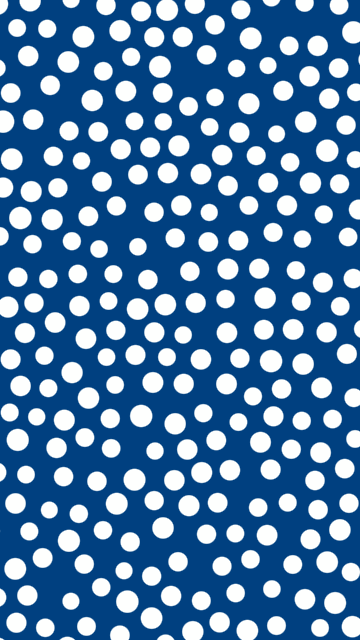
A Shadertoy shader for this pattern:

```glsl
// White dots of slightly varied size scattered evenly on deep blue.
// A staggered grid is jittered, then each point is pushed away from its
// neighbours twice, which gives irregular but well spaced centres.

const vec3  GROUND_BLUE = vec3(0.0, 0.25, 0.50);
const vec3  DOT_WHITE   = vec3(0.995, 1.0, 0.995);
const float SPACING     = 0.088;            // mean dot distance / canvas width
const vec2  CELL        = vec2(1.07, 0.93); // grid cell, in spacings
const float JITTER      = 0.42;             // largest random shift, in spacings
const float PUSH_RANGE  = 0.95;             // neighbours closer than this repel
const float PUSH_GAIN   = 0.45;
const float RADIUS_MIN  = 0.258;            // dot radii, in spacings
const float RADIUS_MAX  = 0.360;
const float EDGE_WIDTH  = 1.3;              // soft edge, in output samples
const float TAU         = 6.2831853;

// Integer hash of a cell: two values in 0..1
vec2 hash2(ivec2 cell, int seed) {
    uvec2 v = uvec2(cell + ivec2(512 + 97 * seed, 512 + 31 * seed));
    v = v * 1664525u + 1013904223u;
    v.x += v.y * 1664525u;
    v.y += v.x * 1664525u;
    v ^= v >> 16u;
    v.x += v.y * 1664525u;
    v.y += v.x * 1664525u;
    v ^= v >> 16u;
    return vec2(v & 65535u) / 65535.0;
}

// Odd rows are shifted by half a cell
float rowShift(int row) {
    return 0.5 * float(row & 1);
}

vec2 jitteredPoint(ivec2 cell) {
    vec2 h = hash2(cell, 1);
    float angle = TAU * h.x;
    vec2 centre = (vec2(cell) + vec2(0.5 + rowShift(cell.y), 0.5)) * CELL;
    return centre + JITTER * sqrt(h.y) * vec2(cos(angle), sin(angle));
}

// Shift that moves a point away from one neighbour
vec2 repel(vec2 point, vec2 neighbour) {
    vec2 away = point - neighbour;
    float dist = max(length(away), 0.001);
    return away / dist * max(PUSH_RANGE - dist, 0.0) * PUSH_GAIN;
}

vec2 relaxedOnce(ivec2 cell) {
    vec2 point = jitteredPoint(cell);
    vec2 push = vec2(0.0);
    for (int j = -1; j <= 1; j++)
    for (int i = -1; i <= 1; i++) {
        if (i == 0 && j == 0) continue;
        push += repel(point, jitteredPoint(cell + ivec2(i, j)));
    }
    return point + push;
}

vec2 relaxedTwice(ivec2 cell) {
    vec2 point = relaxedOnce(cell);
    vec2 push = vec2(0.0);
    for (int j = -1; j <= 1; j++)
    for (int i = -1; i <= 1; i++) {
        if (i == 0 && j == 0) continue;
        push += repel(point, relaxedOnce(cell + ivec2(i, j)));
    }
    return point + push;
}

float dotRadius(ivec2 cell) {
    vec2 h = hash2(cell, 2);
    return mix(RADIUS_MIN, RADIUS_MAX, 0.5 * (h.x + h.y));
}

// Signed distance to the nearest dot edge, in spacings
float dotField(vec2 p) {
    float nearest = 10.0;
    int row = int(floor(p.y / CELL.y));
    for (int j = -1; j <= 1; j++) {
        int y = row + j;
        int column = int(floor(p.x / CELL.x - rowShift(y)));
        for (int i = -1; i <= 1; i++) {
            ivec2 cell = ivec2(column + i, y);
            nearest = min(nearest, length(p - relaxedTwice(cell)) - dotRadius(cell));
        }
    }
    return nearest;
}

void mainImage(out vec4 fragColor, in vec2 fragCoord) {
    float scale = 1.0 / (iResolution.x * SPACING);
    float field = dotField(fragCoord * scale);
    float cover = clamp(0.5 - field / (EDGE_WIDTH * scale), 0.0, 1.0);
    fragColor = vec4(mix(GROUND_BLUE, DOT_WHITE, cover), 1.0);
}
```
